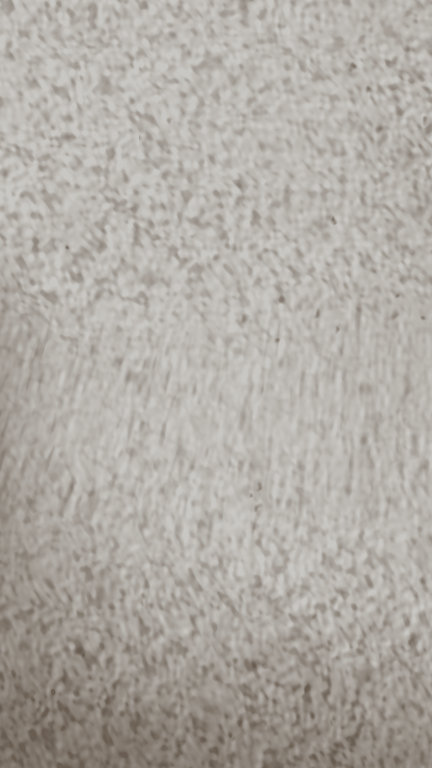
Write a WebGL 2 fragment shader that draws this texture.

```glsl
#version 300 es
precision highp float;
// Worn grey plaster: embossed fine grain, a band of near-vertical trowel
// streaks, scattered dark pits, and soft brown shade at the foot and left edge.
// Warped value noise is lit by differences and mapped to a warm grey ramp.

#define GRAIN_SCALE 165.0
#define GRAIN_DEPTH 0.62
#define STREAK_SCALE 135.0
#define STREAK_DEPTH 0.60
#define STREAK_LEAN 0.26
#define PIT_SCALE 30.0
#define PIT_DEPTH 0.48
#define FOOT_SHADE 0.76
#define SIDE_SHADE 0.34
#define BASE_TONE 0.89
#define DARK_TONE vec3(0.44, 0.395, 0.35)
#define LIGHT_TONE vec3(0.77, 0.76, 0.742)

uniform vec2 u_resolution;
out vec4 fragColor;

float hash(vec2 p) {
    return fract(sin(dot(p, vec2(127.1, 311.7))) * 43758.5453);
}

float noise(vec2 p) {
    vec2 i = floor(p), f = fract(p);
    f = f * f * (3.0 - 2.0 * f);
    float low = mix(hash(i), hash(i + vec2(1, 0)), f.x);
    float high = mix(hash(i + vec2(0, 1)), hash(i + vec2(1, 1)), f.x);
    return mix(low, high, f.y);
}

float fbm(vec2 p) {
    float sum = 0.0, weight = 0.5;
    for (int i = 0; i < 4; i++) {
        sum += weight * noise(p);
        p = mat2(1.6, 1.2, -1.2, 1.6) * p + 7.3;
        weight *= 0.5;
    }
    return sum;
}

vec2 rotate(vec2 p, float angle) {
    float c = cos(angle), s = sin(angle);
    return vec2(c * p.x + s * p.y, c * p.y - s * p.x);
}

// Grain height, slightly drawn out along the given direction
float grainHeight(vec2 p, float angle) {
    vec2 q = rotate(p, angle) * GRAIN_SCALE * vec2(0.72, 1.0);
    return 0.6 * noise(q) + 0.4 * noise(rotate(q, 0.9) * 0.7 + 19.0);
}

// Flanks lit from the left, with darker crevices between the grains
float grainRelief(vec2 p, float angle) {
    vec2 toLight = vec2(-0.8, 0.6) * 0.42 / GRAIN_SCALE;
    float lit = grainHeight(p - toLight, angle) - grainHeight(p + toLight, angle);
    float height = grainHeight(p + 0.37, angle) - 0.5;
    float crevice = smoothstep(0.0, -0.32, height);
    return 0.8 * lit + 0.45 * height - 0.35 * crevice + 0.06;
}

float streakHeight(vec2 p) {
    float fine = noise(p * STREAK_SCALE * vec2(1.0, 0.16));
    float broken = noise(p * STREAK_SCALE * vec2(1.1, 0.45) + 31.0);
    return 0.5 * fine + 0.5 * broken;
}

// Small irregular hollows, more frequent to the right
float pits(vec2 p, float side) {
    float dark = 0.0;
    vec2 wobble = vec2(noise(p * 110.0), noise(p * 110.0 + 5.0));
    vec2 q = p * PIT_SCALE + 0.2 * wobble;
    vec2 home = floor(q);
    for (int j = -1; j <= 1; j++) {
        for (int i = -1; i <= 1; i++) {
            vec2 cell = home + vec2(i, j);
            float chosen = step(hash(cell + 3.1), 0.02 + 0.22 * side * side * side);
            vec2 centre = cell + vec2(hash(cell), hash(cell + 17.0));
            float radius = mix(0.09, 0.22, hash(cell + 41.0));
            vec2 d = rotate(q - centre, 0.9 * hash(cell + 9.0) - 0.6);
            float reach = length(d * vec2(1.0, 0.65));
            dark = max(dark, chosen * smoothstep(radius, radius * 0.1, reach));
        }
    }
    return dark;
}

void main() {
    vec2 p = gl_FragCoord.xy / u_resolution.y;
    float side = gl_FragCoord.x / u_resolution.x;
    float cloud = fbm(p * 7.0) - 0.47;
    float y = p.y + 0.10 * cloud;

    // Broad light: shaded foot, brown left edge, gentle clouds
    float tone = BASE_TONE + 0.12 * cloud;
    tone -= FOOT_SHADE * smoothstep(0.44, -0.04, y + 0.16 * side);
    float sideBand = smoothstep(0.12, 0.35, y) * smoothstep(0.76, 0.52, y);
    tone -= SIDE_SHADE * exp(-side / 0.11) * sideBand;
    tone -= 0.07 * smoothstep(0.65, 1.0, side);

    // Grain wanders, and turns between the upper and lower wall
    vec2 g = p + 0.009 * vec2(noise(p * 24.0), noise(p * 24.0 + 8.0));
    float upper = smoothstep(0.40, 0.62, y);
    float grain = mix(grainRelief(g, -1.1), grainRelief(g, -0.85), upper);
    float band = smoothstep(0.22, 0.36, y) * smoothstep(0.66, 0.54, y);
    float roughness = mix(0.85, 1.2, smoothstep(0.25, 0.75, fbm(p * 11.0 + 4.0)));
    tone += GRAIN_DEPTH * grain * roughness * (1.0 - 0.45 * band);

    // Dense fine trowel streaks, leaning more toward the left
    vec2 s = vec2(p.x - STREAK_LEAN * (1.1 - side) * (p.y - 0.45), p.y);
    s.x += 0.004 * noise(p * 30.0);
    float streak = streakHeight(s) - streakHeight(s + vec2(0.6 / STREAK_SCALE, 0.0));
    float groove = smoothstep(0.52, 0.92, streakHeight(s + 2.7));
    tone += band * STREAK_DEPTH * (0.55 * streak - 0.5 * groove + 0.06);

    tone -= PIT_DEPTH * pits(p, side) * (0.5 + 0.5 * smoothstep(0.15, 0.4, y));
    fragColor = vec4(mix(DARK_TONE, LIGHT_TONE, clamp(tone, -0.08, 1.06)), 1.0);
}
```
